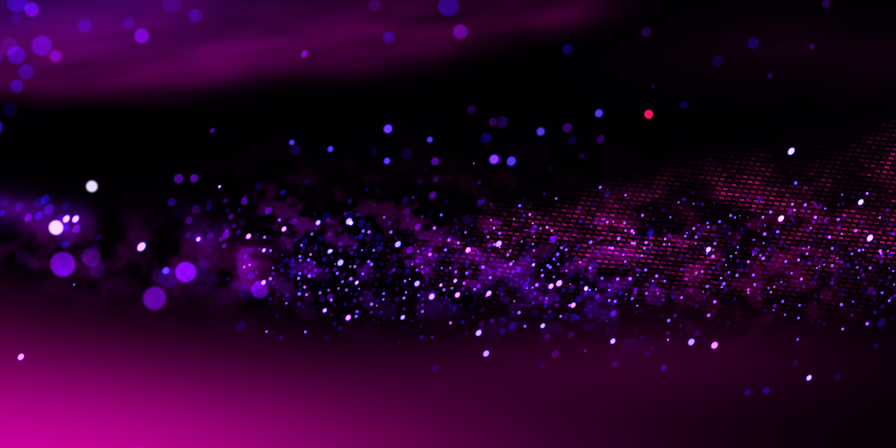
This background is drawn by a WebGL 1 fragment shader. Its source:

```glsl
precision highp float;
// Glittering dark cloth under violet and magenta light, with shallow focus.
// Soft hazes form the ground, a brick repeat forms the weave, and jittered
// grids of discs, thinned out around line segments, form sparkles and bokeh.
uniform vec2 u_resolution;

const vec3 MAGENTA = vec3(0.79, 0.0, 0.60);
const vec3 PLUM = vec3(0.27, 0.0, 0.20);
const vec3 VIOLET = vec3(0.48, 0.02, 0.94);
const vec3 BLUE = vec3(0.10, 0.02, 0.76);
const vec3 ROSE = vec3(0.62, 0.03, 0.32);
const vec3 WHITE = vec3(0.90, 0.86, 1.0);

vec3 hash3(vec2 p) {
  vec3 q = fract(p.xyx * vec3(0.1031, 0.1030, 0.0973));
  q += dot(q, q.yxz + 33.33);
  return fract((q.xxy + q.yzz) * q.zyx);
}

float noise(vec2 p) {
  vec2 i = floor(p), f = fract(p);
  f = f * f * (3.0 - 2.0 * f);
  float low = mix(hash3(i).x, hash3(i + vec2(1.0, 0.0)).x, f.x);
  float high = mix(hash3(i + vec2(0.0, 1.0)).x, hash3(i + 1.0).x, f.x);
  return mix(low, high, f.y);
}

float fbm(vec2 p) {
  return 0.55 * noise(p) + 0.3 * noise(p * 2.1 + 7.0) + 0.15 * noise(p * 4.3 + 19.0);
}

// Gaussian falloff around the segment from line.xy to line.zw
float nearLine(vec2 p, vec4 line, float width) {
  vec2 a = p - line.xy, b = line.zw - line.xy;
  float d = length(a - b * clamp(dot(a, b) / dot(b, b), 0.0, 1.0)) / width;
  return exp(-d * d);
}

float glow(vec2 p, vec2 centre, vec2 size) {
  vec2 d = (p - centre) / size;
  return exp(-dot(d, d));
}

float disc(vec2 p, vec2 centre, float radius, float blur) {
  return 1.0 - smoothstep(radius - blur, radius + blur, length(p - centre));
}

// Scattered lights: density follows a segment, sparkle whitens the brightest
vec3 lights(vec2 p, float cell, vec4 line, float width, float amount,
            float radius, float sparkle, float seed) {
  vec3 sum = vec3(0.0);
  float blur = 0.5 / u_resolution.y + radius * 0.12;
  for (int j = -1; j <= 1; j++) {
    for (int i = -1; i <= 1; i++) {
      vec2 id = floor(p / cell) + vec2(float(i), float(j));
      vec3 h = hash3(id + seed), k = hash3(id + seed + 71.0);
      vec2 centre = (id + 0.1 + 0.8 * h.xy) * cell;
      float lit = step(h.z, amount * nearLine(centre, line, width));
      float r = radius * mix(0.45, 1.0, k.x);
      // Sharper lights are tilted ovals
      vec2 d = p - centre;
      d.y -= 0.35 * sparkle * d.x;
      vec3 tint = mix(BLUE, VIOLET, smoothstep(0.25, 0.85, k.y));
      float power = mix(0.2, 1.0, k.z * k.z);
      float core = sparkle * step(0.78, k.z) * disc(d, vec2(0.0), r * 0.8, blur);
      sum += lit * (tint * power * disc(d, vec2(0.0), r, blur) + WHITE * core);
    }
  }
  return sum;
}

// Brick-laid short threads of uneven brightness on a tilted grid
float weave(vec2 p) {
  vec2 q = vec2(p.x + 0.3 * p.y, p.y + 0.10 * p.x) / vec2(0.0150, 0.0105);
  q.x += 0.5 * mod(floor(q.y), 2.0);
  vec2 d = abs(fract(q) - 0.5);
  float thread = (1.0 - smoothstep(0.24, 0.44, d.x)) * (1.0 - smoothstep(0.10, 0.34, d.y));
  return thread * mix(0.2, 1.25, hash3(floor(q) + 5.0).y);
}

vec3 ground(vec2 p) {
  vec3 c = vec3(0.006, 0.0, 0.012);
  // Foreground glow, strongest at the lower left
  float top = 0.27 + 0.19 * exp(-p.x * 1.4);
  float fade = 1.0 - smoothstep(-0.04, top, p.y);
  c += MAGENTA * fade * exp(-p.x * p.x / 1.2);
  c += PLUM * 0.6 * glow(p, vec2(1.45, 0.20), vec2(0.5, 0.10));
  // Blurred folds along the top
  float fold = 0.72 + 0.10 * p.x * p.x + 0.05 * fbm(p * 5.0);
  float above = smoothstep(fold - 0.01, fold + 0.07, p.y);
  float streak = 0.15 + 1.5 * fbm(vec2(p.x * 3.0 + p.y, (p.y - 0.15 * p.x) * 14.0));
  c += PLUM * above * streak * nearLine(p, vec4(0.0, 0.83, 1.25, 0.98), 0.13);
  c += VIOLET * 0.32 * above * glow(p, vec2(0.0, 1.0), vec2(0.7, 0.16)) * (0.5 + streak * 0.5);
  c += PLUM * 0.25 * glow(p, vec2(1.8, 0.88), vec2(0.3, 0.08)) * streak;
  // Mottled shoulder at the left and its bright rim
  float shoulder = nearLine(p, vec4(0.0, 0.46, 0.55, 0.39), 0.08);
  c += vec3(0.26, 0.0, 0.27) * shoulder * smoothstep(0.25, 0.75, fbm(p * 16.0));
  c += VIOLET * 0.35 * nearLine(p, vec4(0.0, 0.535, 0.17, 0.51), 0.035);
  // Unfocused cloth among the glitter
  float clump = smoothstep(0.45, 0.75, fbm(p * vec2(22.0, 30.0)));
  c += PLUM * 0.8 * clump * nearLine(p, vec4(0.6, 0.46, 1.8, 0.42), 0.13);
  return c + BLUE * 0.3 * clump * nearLine(p, vec4(0.5, 0.45, 1.4, 0.34), 0.1);
}

vec3 cloth(vec2 p) {
  float upper = 0.54 + 0.20 * (p.x - 1.15);
  float mask = 1.0 - smoothstep(upper - 0.08, upper + 0.05, p.y);
  mask *= smoothstep(0.27, 0.46, p.y) * smoothstep(0.75, 1.25, p.x);
  mask *= 0.15 + 0.85 * smoothstep(0.3, 0.65, fbm(p * vec2(9.0, 16.0)));
  return mask * (ROSE * 0.85 * weave(p) + PLUM * 0.2);
}

void main() {
  vec2 p = gl_FragCoord.xy / u_resolution.y;
  vec3 c = ground(p) + cloth(p);
  // Large bokeh at the top and on the left shoulder
  c += 0.8 * lights(p, 0.052, vec4(0.0, 0.82, 0.10, 0.96), 0.10, 0.85, 0.024, 0.0, 3.0);
  c += 0.8 * lights(p, 0.075, vec4(0.3, 0.93, 1.1, 0.99), 0.07, 0.55, 0.023, 0.0, 17.0);
  c += 0.35 * lights(p, 0.06, vec4(0.0, 0.43, 0.55, 0.36), 0.06, 0.6, 0.025, 0.0, 29.0);
  // Loose lights over the dark middle
  c += lights(p, 0.045, vec4(0.42, 0.55, 1.30, 0.66), 0.10, 0.42, 0.012, 0.25, 41.0);
  c += lights(p, 0.065, vec4(1.1, 0.79, 1.8, 0.90), 0.10, 0.35, 0.013, 0.3, 53.0);
  // Sharp glitter along the ridge, then fine dust and stray flecks
  c += lights(p, 0.023, vec4(0.0, 0.54, 0.17, 0.51), 0.033, 0.85, 0.012, 0.9, 67.0);
  c += lights(p, 0.027, vec4(0.50, 0.50, 1.32, 0.32), 0.085, 0.72, 0.0085, 0.8, 79.0);
  c += lights(p, 0.0125, vec4(0.66, 0.40, 1.95, 0.43), 0.10, 0.75, 0.0046, 0.4, 97.0);
  c += lights(p, 0.045, vec4(1.0, 0.47, 2.0, 0.41), 0.13, 0.36, 0.0095, 1.0, 113.0);
  c += lights(p, 0.05, vec4(0.85, 0.23, 1.95, 0.19), 0.05, 0.28, 0.009, 0.7, 131.0);
  // Accent lights
  c += VIOLET * 0.7 * disc(p, vec2(0.14, 0.41), 0.028, 0.005);
  c += VIOLET * 0.8 * disc(p, vec2(0.415, 0.393), 0.023, 0.004);
  c += VIOLET * 0.6 * disc(p, vec2(0.345, 0.334), 0.026, 0.005);
  c += VIOLET * 0.6 * disc(p, vec2(0.58, 0.353), 0.019, 0.004);
  c += WHITE * disc(p, vec2(0.125, 0.492), 0.016, 0.004);
  c += WHITE * disc(p, vec2(0.205, 0.584), 0.013, 0.004);
  c += vec3(1.0, 0.08, 0.38) * disc(p, vec2(1.448, 0.745), 0.010, 0.003);
  gl_FragColor = vec4(min(c, 1.0), 1.0);
}
```
